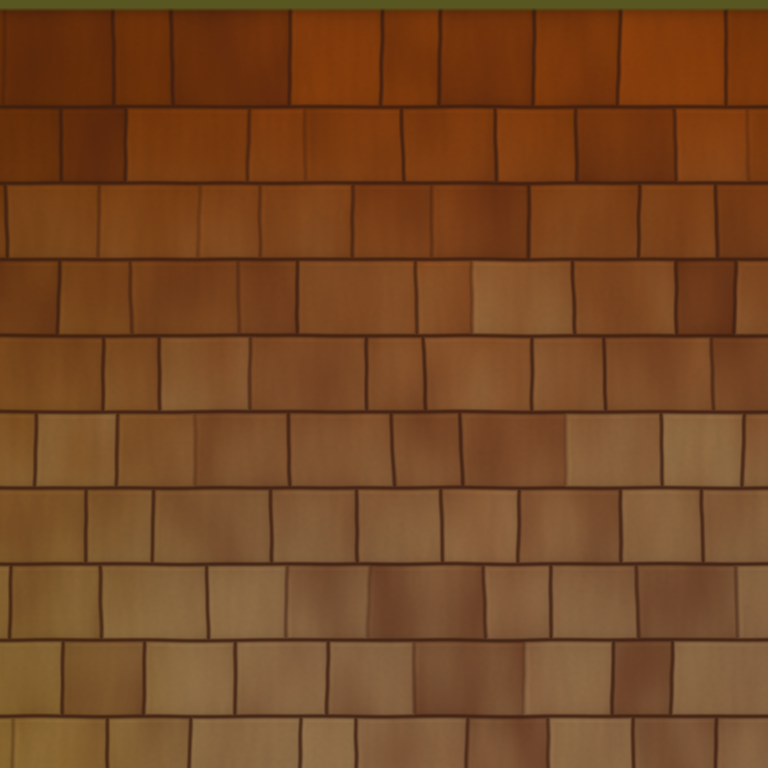
Write a three.js fragment shader that draws this texture.

```glsl
// Courses of weathered clay shingles below a mossy green eave strip.
// Each course is cut by jittered vertical joints; a vertical gradient, per-tile
// tone and gradient noise give the shift from burnt orange to dusty tan.
#define COURSE_H 0.0992    // height of one course
#define FIRST_LINE 0.8607  // lower edge of the taller top course
#define TILE_W 0.1146      // mean tile width
#define JITTER 0.44        // joint displacement, in tile widths
#define LINE_W 0.0023      // half width of the dark gaps
#define SOFT 0.0022        // edge softness
#define EAVE_H 0.013       // height of the green strip
#define VARIATION 1.0      // strength of tile-to-tile tone
#define GRAIN 0.035        // strength of surface streaks

varying vec2 vUv;

const vec3 ORANGE = vec3(0.465, 0.210, 0.040);
const vec3 BROWN = vec3(0.485, 0.292, 0.150);
const vec3 TAN = vec3(0.510, 0.372, 0.245);
const vec3 SCORCHED = vec3(0.310, 0.130, 0.060);
const vec3 PALE = vec3(0.590, 0.475, 0.310);
const vec3 GAP = vec3(0.235, 0.115, 0.065);
const vec3 MOSS = vec3(0.350, 0.340, 0.130);

float hash(vec2 p) {
  vec3 q = fract(vec3(p.xyx) * 0.1031);
  q += dot(q, q.yzx + 33.33);
  return fract((q.x + q.y) * q.z);
}

float corner(vec2 cell, vec2 offset) {
  float a = 6.2832 * hash(cell + 71.0);
  return dot(vec2(cos(a), sin(a)), offset);
}

// Gradient noise, roughly -0.7 to 0.7
float gnoise(vec2 p) {
  vec2 i = floor(p), f = fract(p);
  vec2 w = f * f * f * (f * (f * 6.0 - 15.0) + 10.0);
  vec2 e = vec2(1.0, 0.0);
  float low = mix(corner(i, f), corner(i + e.xy, f - e.xy), w.x);
  float high = mix(corner(i + e.yx, f - e.yx), corner(i + e.xx, f - e.xx), w.x);
  return mix(low, high, w.y);
}

// Position of a joint in tile widths; v leans it slightly
float jointAt(float id, float row, float v) {
  float r = hash(vec2(id + 20.0, row * 7.0 + 3.0));
  float lean = hash(vec2(id + 51.0, row + 90.0)) - 0.5;
  return id + 0.5 + (r - 0.5) * JITTER + lean * v * 0.07;
}

// Tone of one tile: negative is scorched, positive is pale
float tileTone(vec2 uv, float id, float row) {
  float h = hash(vec2(id * 3.0 + 40.0, row * 5.0 + 11.0));
  float k = 2.0 * h - 1.0;
  float stain = gnoise(uv * vec2(15.0, 8.0) + h * 60.0);
  return VARIATION * (0.24 * k + 0.30 * k * k * k + 0.42 * stain);
}

// Soft gap of the given half width
float gap(float d, float halfWidth) {
  return 1.0 - smoothstep(halfWidth - SOFT, halfWidth + SOFT, abs(d));
}

vec3 baseColour(vec2 uv) {
  float depth = 1.0 - uv.y;
  float left = 1.0 - smoothstep(0.0, 0.4, uv.x);
  vec3 c = mix(ORANGE, BROWN, smoothstep(0.08, 0.52, depth));
  c = mix(c, TAN, smoothstep(0.42, 0.85, depth));
  c += vec3(0.0, 0.005, -0.075) * left * depth;
  c *= 1.0 - 0.15 * left * smoothstep(0.45, 0.95, uv.y);
  float glow = exp(-pow((uv.x - 0.63) / 0.13, 2.0));
  return c * (1.0 + 0.06 * glow);
}

void main() {
  vec2 uv = vUv;
  float depth = 1.0 - uv.y;

  // Courses, counted downward
  float wobble = 0.0016 * gnoise(vec2(uv.x * 11.0, uv.y * 3.0));
  float t = (FIRST_LINE - uv.y + wobble) / COURSE_H;
  float row = max(0.0, floor(t) + 1.0);
  float v = t - row + 0.5;
  float below = (t - max(0.0, floor(t + 0.5))) * COURSE_H;

  // Nearest joint in this course
  float x = uv.x / TILE_W - fract(row * 0.45 + 0.67);
  x += 0.012 * gnoise(uv * 30.0);
  float id = floor(x);
  id -= 1.0 - step(jointAt(id, row, v), x);
  float toLeft = x - jointAt(id, row, v);
  float toRight = x - jointAt(id + 1.0, row, v);
  float onLeft = step(toLeft, -toRight);
  float joint = id + 1.0 - onLeft;
  float side = mix(toRight, toLeft, onLeft) * TILE_W;

  // Tile colour, blended across the joint
  float tone = mix(tileTone(uv, joint - 1.0, row), tileTone(uv, joint, row),
                   smoothstep(-SOFT, SOFT, side));
  vec3 base = baseColour(uv);
  vec3 light = mix(base * 1.18, PALE, smoothstep(0.1, 0.6, depth));
  vec3 col = mix(base, SCORCHED, clamp(-tone, 0.0, 0.8));
  col = mix(col, light, clamp(tone, 0.0, 0.8));

  // Streaks and grain
  float wear = gnoise(uv * vec2(85.0, 16.0)) + 0.6 * gnoise(uv * 150.0);
  col *= 1.0 + GRAIN * wear + 0.06 * gnoise(uv * 5.0);

  // Worn rims and dark gaps, some joints nearly closed
  float rim = max(gap(below - 0.0065, 0.0015), 0.6 * gap(side - 0.006, 0.0015));
  col *= 1.0 + 0.07 * rim;
  float open = smoothstep(0.0, 0.4, hash(vec2(joint + 13.0, row + 37.0)));
  float seam = gap(side, LINE_W) * mix(0.25, 0.8, open);
  float ledge = gap(below, LINE_W) * 0.85;
  col *= 1.0 - 0.10 * exp(-abs(below) / 0.006) - 0.07 * open * exp(-abs(side) / 0.005);
  col = mix(col, GAP, max(seam, ledge));

  // Eave strip and its shadow
  col *= 1.0 - 0.22 * exp(-max(depth - EAVE_H, 0.0) / 0.008);
  col = mix(MOSS, col, smoothstep(EAVE_H - 0.004, EAVE_H + 0.003, depth));

  gl_FragColor = vec4(col, 1.0);
}
```
